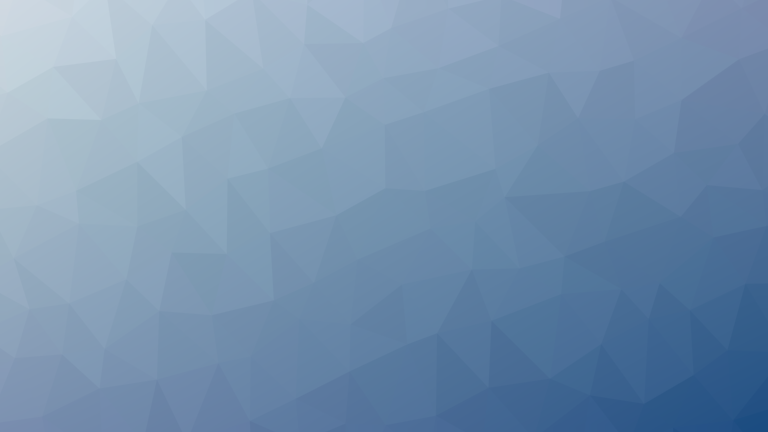
Give the GLSL for this background, as a Shadertoy shader.

```glsl
// A low-poly sheet of faint triangular facets over a pale-to-navy blue gradient.
// A tilted, staggered grid of jittered vertices is split along the shorter
// diagonals; each facet takes the gradient near its centre plus a small tone shift.

#define DENSITY 8.0       // mesh cells per canvas height
#define TILT 0.32         // mesh rotation in radians
#define JITTER 0.56       // vertex scatter within a cell
#define FLATNESS 0.55     // 0 = smooth gradient, 1 = flat facets
#define TONE_SHIFT 0.021  // brightness range between facets
#define TINT_SHIFT 0.007  // warm to cool range between facets

float hash(vec2 p) {
    vec3 q = fract(vec3(p.xyx) * 0.1031);
    q += dot(q, q.yzx + 33.33);
    return fract((q.x + q.y) * q.z);
}

mat2 rotation(float angle) {
    float c = cos(angle), s = sin(angle);
    return mat2(c, s, -s, c);
}

// Quadratic through three colours at t = 0, 0.5 and 1
vec3 curve(vec3 start, vec3 middle, vec3 end, float t) {
    return start * (1.0 - t) * (1.0 - 2.0 * t)
         + middle * 4.0 * t * (1.0 - t)
         + end * t * (2.0 * t - 1.0);
}

// Background gradient, uv from lower left to upper right
vec3 gradient(vec2 uv) {
    uv = clamp(uv, 0.0, 1.0);
    vec3 bottom = curve(vec3(0.48, 0.56, 0.69), vec3(0.31, 0.435, 0.60),
                        vec3(0.10, 0.29, 0.50), uv.x);
    vec3 centre = curve(vec3(0.65, 0.73, 0.79), vec3(0.455, 0.575, 0.685),
                        vec3(0.31, 0.44, 0.595), uv.x);
    vec3 top = curve(vec3(0.82, 0.86, 0.89), vec3(0.62, 0.70, 0.79),
                     vec3(0.48, 0.55, 0.68), uv.x);
    return curve(bottom, centre, top, uv.y);
}

// Mesh vertex: odd rows are staggered by half a cell
vec2 vertex(vec2 id) {
    vec2 scatter = vec2(hash(id + 17.0), hash(id + 59.0)) - 0.5;
    return id + vec2(0.5 * mod(id.y, 2.0), 0.0) + JITTER * scatter;
}

// Signed distance to the line a-b, positive on its left
float edgeDistance(vec2 p, vec2 a, vec2 b) {
    vec2 e = b - a, d = p - a;
    return (e.x * d.y - e.y * d.x) / length(e);
}

// Adds one facet, weighted by its smooth coverage of p
void addFacet(inout vec4 sum, vec2 p, vec2 a, vec2 b, vec2 c, float pixel) {
    float inside = min(edgeDistance(p, a, b),
                   min(edgeDistance(p, b, c), edgeDistance(p, c, a)));
    float coverage = clamp(0.5 + inside / pixel, 0.0, 1.0);
    if (coverage <= 0.0) return;

    float aspect = iResolution.x / iResolution.y;
    vec2 samplePoint = mix(p, (a + b + c) / 3.0, FLATNESS);
    vec2 uv = rotation(TILT) * samplePoint / DENSITY / vec2(aspect, 1.0);
    vec2 seed = floor((a + b + c) * 40.0);
    vec3 colour = gradient(uv) + TONE_SHIFT * (hash(seed) - 0.5)
                + TINT_SHIFT * (hash(seed + 91.0) - 0.5) * vec3(1.0, -0.5, 0.5);
    sum += vec4(colour, 1.0) * coverage;
}

void mainImage(out vec4 fragColor, in vec2 fragCoord) {
    vec2 p = rotation(-TILT) * fragCoord / iResolution.y * DENSITY;
    float pixel = 1.2 * DENSITY / iResolution.y;
    vec4 sum = vec4(gradient(fragCoord / iResolution.xy), 1.0) * 0.001;

    // Visit the facets of all nearby cells
    for (int y = -1; y <= 1; y++) {
        for (int x = -1; x <= 1; x++) {
            vec2 id = floor(p) + vec2(x, y);
            vec2 a = vertex(id), b = vertex(id + vec2(1, 0));
            vec2 c = vertex(id + vec2(0, 1)), d = vertex(id + vec2(1, 1));
            if (distance(a, d) < distance(b, c)) {
                addFacet(sum, p, a, b, d, pixel);
                addFacet(sum, p, a, d, c, pixel);
            } else {
                addFacet(sum, p, a, b, c, pixel);
                addFacet(sum, p, b, d, c, pixel);
            }
        }
    }
    fragColor = vec4(sum.rgb / sum.a, 1.0);
}
```
